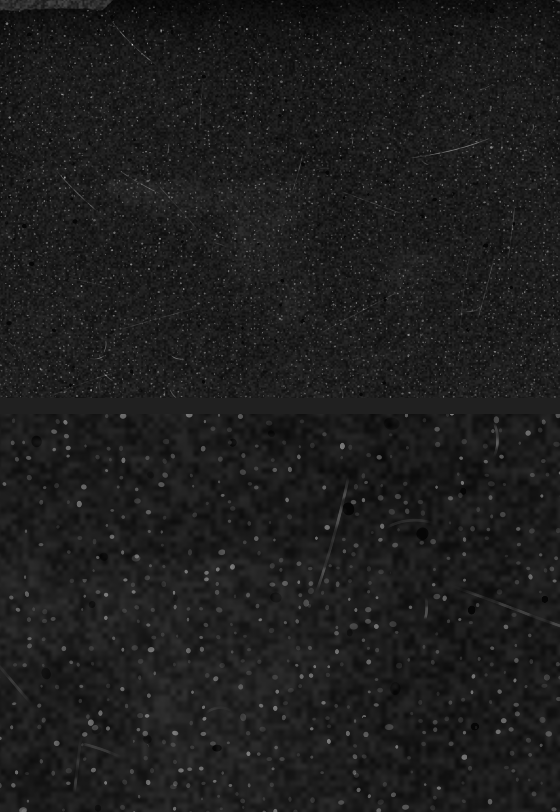
Top, the full canvas; bottom, a detail of the centre.
This texture is drawn by a WebGL 2 fragment shader. Its source:

```glsl
#version 300 es
precision highp float;
// Worn black card: fine grain, pale dust, faded patches, hairline scratches and a torn top edge.

#define BASE_TONE 0.103
#define GRAIN_FREQ 210.0
#define GRAIN_GAIN 0.125
#define DUST_FREQ 88.0
#define DUST_GAIN 0.34
#define FLECK_GAIN 0.45
#define PATCH_GAIN 0.034
#define SCRATCH_COUNT 44
#define SCRATCH_WIDTH 0.0011
#define SCRATCH_GAIN 0.34
#define EDGE_SHADE 0.055

uniform vec2 u_resolution;
out vec4 fragColor;

vec3 hash3(vec2 cell, float seed) {
    uvec3 v = uvec3(ivec3(vec3(cell, seed))) * 1664525u + 1013904223u;
    v.x += v.y * v.z; v.y += v.z * v.x; v.z += v.x * v.y;
    v ^= v >> 16u;
    v.x += v.y * v.z; v.y += v.z * v.x; v.z += v.x * v.y;
    return vec3(v >> 8u) / 16777216.0;
}

float noise(vec2 p, float seed) {
    vec2 i = floor(p), f = fract(p);
    f = f * f * (3.0 - 2.0 * f);
    float low = mix(hash3(i, seed).x, hash3(i + vec2(1, 0), seed).x, f.x);
    float high = mix(hash3(i + vec2(0, 1), seed).x, hash3(i + vec2(1, 1), seed).x, f.x);
    return mix(low, high, f.y);
}

float fbm(vec2 p, float seed) {
    float sum = 0.0, gain = 0.5;
    for (int i = 0; i < 5; i++) {
        sum += gain * noise(p, seed + float(i));
        p = p * 2.07 + 3.7;
        gain *= 0.5;
    }
    return sum;
}

// One jittered dot per cell; density is the share of cells filled
float specks(vec2 p, float freq, float density, float radius, float px, float seed) {
    vec2 cell = floor(p * freq);
    vec3 place = hash3(cell, seed), kind = hash3(cell, seed + 1.0);
    vec2 offset = (p * freq - cell - 0.2 - 0.6 * place.xy) / freq;
    offset.x *= mix(0.75, 1.35, kind.z);
    float r = radius * mix(0.6, 1.2, kind.y);
    float dot1 = 1.0 - smoothstep(r - px * 0.6, r + px * 0.6, length(offset));
    return dot1 * step(place.z, density) * mix(0.25, 1.0, kind.x * kind.x);
}

float boxDistance(vec2 p, vec2 center, vec2 halfSize) {
    vec2 d = abs(p - center) - halfSize;
    return length(max(d, 0.0)) + min(max(d.x, d.y), 0.0);
}

// Faded areas: a crisp strip with ragged clouds below it
float fadedPatches(vec2 p) {
    float ragged = (fbm(p * 9.0, 20.0) - 0.48) * 0.24;
    float strip = 1.0 - smoothstep(-0.004, 0.005, boxDistance(p, vec2(0.534, 0.495), vec2(0.263, 0.051)));
    strip *= smoothstep(-0.05, 0.03, p.y - 0.47 + ragged);
    strip *= 1.0 - smoothstep(0.0, 0.02, 0.035 - length((p - vec2(0.53, 0.55)) * vec2(0.8, 1.2)));
    float column = boxDistance(p, vec2(0.68, 0.33), vec2(0.07, 0.13)) + ragged;
    float cloud = 1.0 - smoothstep(-0.03, 0.035, column);
    cloud *= 1.0 - smoothstep(0.79, 0.80, p.x);
    float right = boxDistance(p, vec2(1.055, 0.25), vec2(0.025, 0.10)) + ragged;
    float low = boxDistance(p, vec2(0.94, 0.10), vec2(0.07, 0.015)) + ragged;
    float others = 1.0 - smoothstep(-0.03, 0.04, min(right, low));
    return max(max(strip, cloud * 0.9), others * 0.85);
}

// Bent, broken hairlines: a third long, the others short
float scratches(vec2 p, float aspect, float px) {
    float total = 0.0;
    float broken = smoothstep(0.22, 0.65, noise(p * 120.0, 40.0));
    for (int i = 0; i < SCRATCH_COUNT; i++) {
        vec3 place = hash3(vec2(i, 3), 50.0), form = hash3(vec2(i, 7), 51.0);
        bool isLong = i % 3 == 0;
        float angle = form.x < 0.45 ? mix(1.3, 1.65, place.z) : mix(-0.95, 0.5, place.z);
        float halfLength = isLong ? mix(0.05, 0.13, form.y) : mix(0.008, 0.026, form.y);
        vec2 dir = vec2(cos(angle), sin(angle)), q = p - place.xy * vec2(aspect, 1.0);
        float along = dot(q, dir) / halfLength;
        float bend = (form.z - 0.5) * halfLength * (isLong ? 0.16 : 0.7);
        float across = abs(dot(q, vec2(-dir.y, dir.x)) - bend * along * along);
        float line = 1.0 - smoothstep(SCRATCH_WIDTH - px * 0.5, SCRATCH_WIDTH + px * 0.6, across);
        float taper = 1.0 - smoothstep(0.6, 1.0, abs(along));
        total = max(total, line * taper * mix(0.2, 1.0, form.z * form.z));
    }
    return total * mix(0.3, 1.0, broken);
}

void main() {
    float px = 1.0 / u_resolution.y, aspect = u_resolution.x * px;
    vec2 p = gl_FragCoord.xy * px;
    float grain = 0.7 * noise(p * GRAIN_FREQ, 1.0) + 0.3 * noise(p * GRAIN_FREQ * 0.47, 2.0) - 0.5;
    float mottle = fbm(p * 5.0, 10.0) - 0.48;
    float faded = fadedPatches(p);

    // Card tone, lighter toward the lower and outer margins
    float margin = smoothstep(0.3, 0.75, abs(p.x - aspect * 0.5)) + smoothstep(0.4, 0.0, p.y);
    float tone = BASE_TONE + mottle * 0.022 + margin * 0.006 + faded * PATCH_GAIN * (0.75 + mottle * 2.0);
    float topGap = 1.0 - p.y + mottle * 0.04;
    float side = min(p.x, aspect - p.x);
    float shade = exp(-max(topGap, 0.0) * 13.0) + 0.35 * exp(-side * 45.0) * smoothstep(0.2, 1.0, p.y);
    tone -= EDGE_SHADE * min(shade, 1.0);
    tone += grain * GRAIN_GAIN * (1.0 - 0.45 * min(shade, 1.0));

    // Dust, larger flecks and dark pits
    float density = 0.42 + 0.12 * margin + 0.12 * faded - 0.25 * min(shade, 1.0);
    vec2 warped = p + 0.004 * vec2(noise(p * 30.0, 5.0), noise(p * 30.0, 6.0));
    tone += DUST_GAIN * specks(warped, DUST_FREQ, density, 0.0019, px, 60.0);
    tone += FLECK_GAIN * specks(warped, 23.0, 0.32, 0.0026, px, 64.0);
    tone -= 0.12 * specks(warped, 19.0, 0.3, 0.0045, px, 68.0);
    tone += SCRATCH_GAIN * scratches(p + 0.003 * mottle, aspect, px);

    // Torn paper showing along the top left and the far corner
    float tear = 0.978 + 0.018 * (noise(p.xx * vec2(24.0, 0.0), 80.0) - 0.5) + 0.004 * noise(p * 90.0, 81.0);
    tear += 0.04 * smoothstep(0.25, 0.32, p.x) - 0.03 * smoothstep(aspect - 0.05, aspect, p.x);
    float paper = smoothstep(-px, px, p.y - tear);
    tone = mix(tone, 0.22 + grain * 0.22 + mottle * 0.15, paper);
    fragColor = vec4(vec3(clamp(tone, 0.025, 0.85)), 1.0);
}
```
